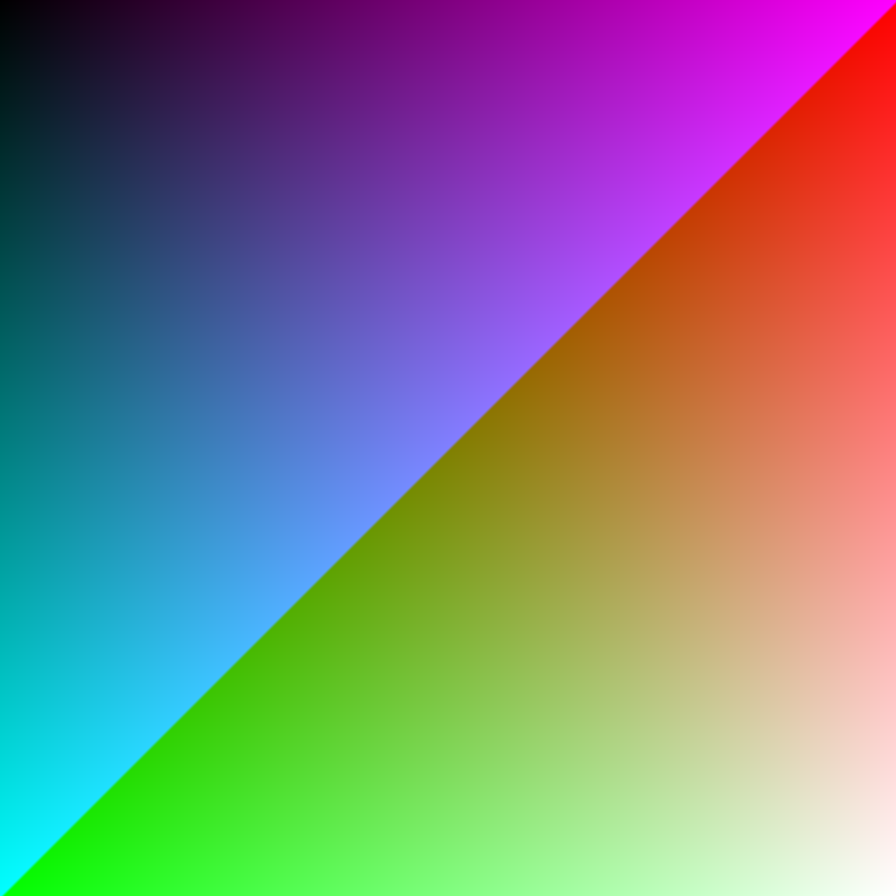
This background is drawn by a WebGL 1 fragment shader. Its source:

```glsl
precision highp float;

uniform vec2 u_resolution;

const float SEAM = 1.003;
const float SEAM_SOFTNESS = 0.003;

// Rising ramp that drops back to zero across a softened seam
float wrappedRamp(float value, float seam, float softness) {
    float wrap = smoothstep(seam - softness, seam + softness, value);
    return clamp(value, 0.0, 1.0) * (1.0 - wrap) + max(value - 1.0, 0.0) * wrap;
}

// Red grows rightward, green grows downward, blue follows their sum
vec3 gradientColor(float across, float down) {
    float blue = wrappedRamp(across + down, SEAM, SEAM_SOFTNESS);
    return vec3(across, down, blue);
}

void main() {
    vec2 uv = gl_FragCoord.xy / u_resolution;
    gl_FragColor = vec4(gradientColor(uv.x, 1.0 - uv.y), 1.0);
}
```
